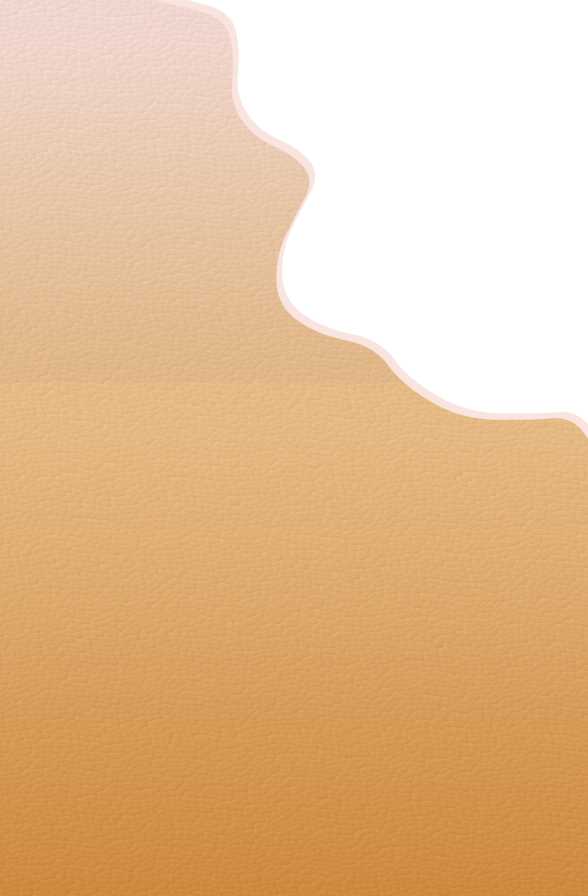
Give the GLSL for this background, as a Shadertoy shader.

```glsl
// A grainy sand slope under a white sky, parted by a wavy pale pink rim.
// The shore is a quadratic B-spline solved along the falling diagonal; the rim is
// the gap to a shifted copy. Slopes of cellular noise give the grain.

// Spline controls from the top left to the lower right, in canvas heights
const int CONTROLS = 19;
const vec2 shore[CONTROLS] = vec2[](
    vec2(.078, 1.026), vec2(.215, 1.0), vec2(.260, .984), vec2(.268, .941),
    vec2(.263, .893), vec2(.289, .854), vec2(.336, .833), vec2(.357, .805),
    vec2(.336, .766), vec2(.315, .723), vec2(.315, .667), vec2(.359, .634),
    vec2(.424, .621), vec2(.456, .577), vec2(.521, .539), vec2(.599, .538),
    vec2(.645, .542), vec2(.672, .505), vec2(.729, .401));

// Axes along and across the falling diagonal; the shore only advances along x
vec2 toDiagonal(vec2 p) {
    return vec2(p.x - p.y, p.x + p.y) * 0.7071;
}

// Signed distance near the shore, positive on the sky side
float shoreDistance(vec2 p) {
    vec2 q = toDiagonal(p);
    vec2 a = toDiagonal(shore[0]), b = toDiagonal(shore[1]), c = b;
    for (int i = 2; i < CONTROLS; i++) {
        c = toDiagonal(shore[i]);
        if (q.x < 0.5 * (b.x + c.x) || i == CONTROLS - 1) break;
        a = b;
        b = c;
    }
    // Solve the curve piece for its parameter at this diagonal position
    vec2 start = 0.5 * (a + b), end = 0.5 * (b + c);
    vec2 slope = b - start, bend = start - 2.0 * b + end;
    float advance = clamp(q.x, start.x, end.x) - start.x;
    float root = sqrt(max(slope.x * slope.x + bend.x * advance, 0.0));
    float t = advance / (slope.x + root);
    float height = start.y + t * (2.0 * slope.y + t * bend.y);
    vec2 tangent = slope + t * bend;
    return (q.y - height) * tangent.x / length(tangent);
}

vec2 hash2(vec2 cell) {
    vec3 h = fract(cell.xyx * vec3(.1031, .1030, .0973));
    h += dot(h, h.yzx + 33.33);
    return fract((h.xx + h.yz) * h.zy);
}

// Cellular bumps lit from the upper left
float grain(vec2 p) {
    vec2 q = p * vec2(125.0, 185.0);
    q += 0.5 * sin(q.yx * 0.37 + vec2(0.0, 2.0));
    vec2 cell = floor(q - 0.5), nearest = vec2(2.0);
    for (int k = 0; k < 4; k++) {
        vec2 corner = cell + vec2(k & 1, k >> 1);
        vec2 gap = q - corner - 0.15 - 0.7 * hash2(corner);
        if (dot(gap, gap) < dot(nearest, nearest)) nearest = gap;
    }
    return dot(nearest, vec2(-0.55, 0.83));
}

// Vertical sand gradient with a soft step where two layers meet
vec3 sandColor(float y, float blur) {
    vec3 upper = mix(vec3(.88, .715, .53), vec3(.905, .775, .655), smoothstep(.55, .82, y));
    upper = mix(upper, vec3(.94, .84, .81), smoothstep(.74, 1.0, y));
    vec3 lower = mix(vec3(.805, .525, .235), vec3(.855, .64, .39), smoothstep(-.1, .36, y));
    lower = mix(lower, vec3(.90, .735, .525), smoothstep(.2, .6, y));
    return mix(lower, upper, smoothstep(-blur, blur, y - .573));
}

void mainImage(out vec4 fragColor, in vec2 fragCoord) {
    vec2 p = fragCoord / iResolution.y;
    float blur = 0.8 / iResolution.y;
    float sky = shoreDistance(p);
    vec3 color = vec3(1.0);

    // Sand and rim, only where the sky leaves them visible
    if (sky < blur) {
        float rim = shoreDistance(p + vec2(.0065, .007));
        vec3 sand = sandColor(p.y, blur) + 0.04 * grain(p);
        color = mix(sand, vec3(.98, .895, .88), smoothstep(-blur, blur, rim));
        color = mix(color, vec3(1.0), smoothstep(-blur, blur, sky));
    }
    fragColor = vec4(color, 1.0);
}
```
